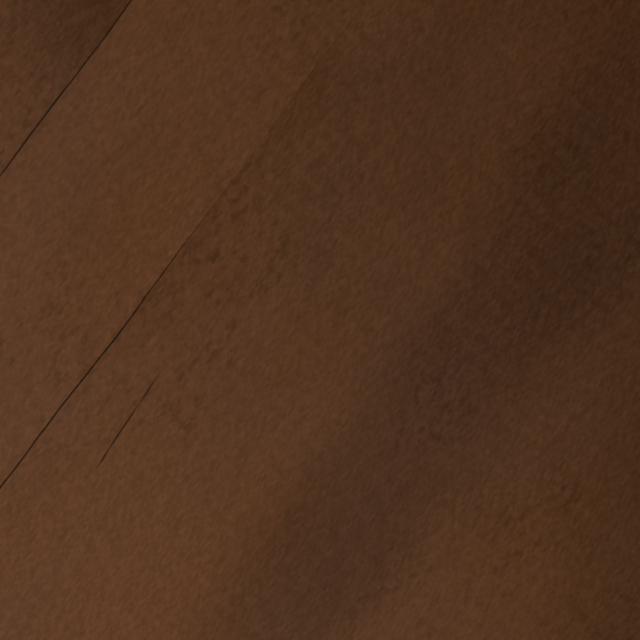
A Shadertoy shader for this texture:

```glsl
// Dark brown wooden planks running diagonally, with fine grain, seams and soft stains.

#define GRAIN_DIR vec2(0.6, 0.8)
#define GRAIN_AMOUNT 0.38
#define GRAIN_SCALE vec2(95.0, 245.0)
#define PORE_AMOUNT 0.24
#define MOTTLE_AMOUNT 0.27
#define STAIN_AMOUNT 0.13
#define SEAM_WIDTH 0.0009
#define UPPER_SEAM -0.436
#define LOWER_SEAM -0.141
#define BAND_EDGE 0.215
#define DARK_WOOD vec3(0.243, 0.149, 0.084)
#define LIGHT_WOOD vec3(0.374, 0.242, 0.156)

float hash(vec2 p) {
    return fract(sin(dot(p, vec2(127.1, 311.7))) * 43758.5453);
}

float noise(vec2 p) {
    vec2 cell = floor(p), f = fract(p);
    f = f * f * (3.0 - 2.0 * f);
    return mix(mix(hash(cell), hash(cell + vec2(1, 0)), f.x),
               mix(hash(cell + vec2(0, 1)), hash(cell + vec2(1, 1)), f.x), f.y);
}

float fbm(vec2 p) {
    float sum = 0.0, amp = 0.5;
    for (int i = 0; i < 4; i++) {
        sum += amp * noise(p);
        p = mat2(1.6, 1.2, -1.2, 1.6) * p + 7.3;
        amp *= 0.5;
    }
    return sum / 0.9375;
}

// Soft-ended interval along the grain
float span(float x, float start, float end, float soft) {
    return smoothstep(start - soft, start + soft, x)
         * (1.0 - smoothstep(end - soft, end + soft, x));
}

// Thin dark line at a given place across the grain
float seam(float across, float place, float width, float pixel) {
    return 1.0 - smoothstep(width * 0.3, width + pixel, abs(across - place));
}

void mainImage(out vec4 fragColor, in vec2 fragCoord) {
    vec2 uv = fragCoord / iResolution.xy;
    float pixel = 1.0 / iResolution.y;

    // x runs along the grain, y across it
    vec2 wood = vec2(dot(uv, GRAIN_DIR), dot(uv, vec2(GRAIN_DIR.y, -GRAIN_DIR.x)));
    float along = wood.x;
    float across = wood.y + 0.006 * (noise(vec2(along * 6.0, 3.0)) - 0.5)
                          + 0.001 * (noise(vec2(along * 35.0, 8.0)) - 0.5);

    // Broad light falling off to the upper right
    float tone = 1.00 - 0.54 * uv.x - 0.31 * uv.y;
    tone -= 0.12 * smoothstep(0.75, 1.0, uv.x);

    // Plank shades on either side of the seams
    float upperPlank = 1.0 - smoothstep(-0.004, 0.004, across - UPPER_SEAM);
    tone -= upperPlank * (0.10 + 0.28 * smoothstep(0.70, 0.95, along));
    float besideSeam = smoothstep(-0.003, 0.004, across - LOWER_SEAM)
                     * exp(-max(across - LOWER_SEAM, 0.0) * 13.0);
    tone -= 0.18 * besideSeam * span(along, 0.45, 1.05, 0.15);

    // Broad dark band with a blurred, uneven edge
    float bandOffset = wood.y - BAND_EDGE + 0.08 * (fbm(wood * vec2(4.0, 7.0)) - 0.5);
    float band = smoothstep(-0.04, 0.055, bandOffset)
               * (1.0 - smoothstep(0.14, 0.30, bandOffset));
    tone -= 0.21 * band;

    // Cloudy stains, then a curve that evens out darks and lights
    float stain = fbm(wood * vec2(5.0, 8.0) + 17.0);
    tone += STAIN_AMOUNT * 2.0 * (stain - 0.5);
    tone = mix(0.02, 1.02, smoothstep(-0.10, 1.03, tone));

    // Small mottles gathered in patches
    float patches = smoothstep(0.52, 0.74, fbm(wood * vec2(4.5, 9.0) + 41.0));
    patches = max(patches, besideSeam * span(along, 0.45, 0.95, 0.1));
    patches = max(patches, 0.6 * upperPlank);
    float mottle = smoothstep(0.50, 0.78, fbm(wood * vec2(64.0, 112.0) + 5.0));
    tone -= MOTTLE_AMOUNT * mottle * (0.20 + 0.80 * patches);

    // Fine hair-like grain in two slightly crossed layers
    vec2 bent = wood + 0.010 * vec2(0.0, fbm(wood * 11.0) - 0.5);
    float grain = 0.6 * noise(bent * GRAIN_SCALE)
                + 0.4 * noise((bent + bent.yx * vec2(0.0, 0.2)) * GRAIN_SCALE * 1.2 + 31.0);
    float pores = noise(wood * vec2(190.0, 260.0) + 63.0);
    tone += GRAIN_AMOUNT * (grain - 0.5) + PORE_AMOUNT * (pores - 0.5);

    // Sparse pale fibres
    float fibre = smoothstep(0.86, 1.0, noise(wood * vec2(42.0, 290.0) + 90.0));
    tone += 0.16 * fibre * smoothstep(0.45, 0.65, stain);

    // Seams between planks and one short crack
    float wear = smoothstep(0.15, 0.55, noise(vec2(along * 38.0, 12.0)));
    float cracks = 0.9 * seam(across, UPPER_SEAM, SEAM_WIDTH * 1.4, pixel) * (0.8 + 0.2 * wear);
    cracks += seam(across, LOWER_SEAM, SEAM_WIDTH, pixel)
            * (0.85 + 0.15 * wear) * (1.0 - 0.85 * smoothstep(0.5, 0.8, along));
    float crackLine = -0.045 - 0.08 * (along - 0.385);
    cracks += 0.75 * seam(across, crackLine, SEAM_WIDTH * 1.4, pixel)
            * (0.35 + 0.65 * wear) * span(along, 0.31, 0.47, 0.02);

    // Colour: warm wood, greyer inside the band
    vec3 color = mix(DARK_WOOD, LIGHT_WOOD, clamp(tone, -0.45, 1.30));
    float warmth = fbm(wood * vec2(3.0, 5.0) + 73.0) - 0.48 - 0.22 * band;
    color += warmth * vec3(0.022, 0.0, -0.022);
    color *= 1.0 - 0.5 * min(cracks, 1.0);

    fragColor = vec4(color, 1.0);
}
```
